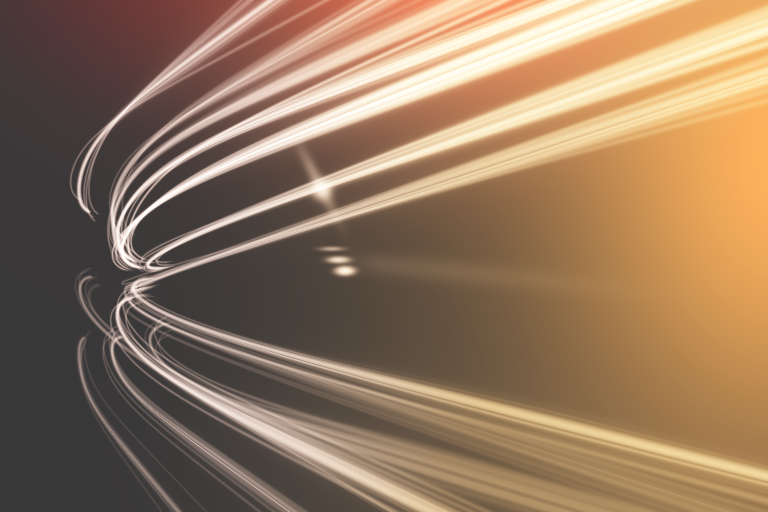
Write a WebGL 1 fragment shader that draws this background.

```glsl
precision highp float;
// Long-exposure light trails: bent streaks fan out to the right from a dark
// neck at the left, over a red and amber glow. Each streak is a hooked curve
// drawn by its approximate distance, with fine hashed strands beside it.

uniform vec2 u_resolution;

#define ASPECT 1.5
#define STRANDS 6
#define STRAND_GAIN 0.27
#define STRAND_SPREAD 0.09
#define TIP_WIDTH 0.0028
#define HOOK_RATE 8.0
#define HAZE 0.09
#define CHARCOAL vec3(0.225, 0.22, 0.222)
#define AMBER vec3(1.0, 0.70, 0.36)
#define RED vec3(0.98, 0.42, 0.30)
#define ROSE_LIGHT vec3(1.55, 1.18, 1.05)
#define GOLD_LIGHT vec3(2.0, 1.4, 0.82)

float hash(float n) {
  n = fract(n * 0.1031);
  n *= n + 33.33;
  return fract(n * (n + n));
}

float noise(float x) {
  float cell = floor(x), f = fract(x);
  return mix(hash(cell), hash(cell + 1.0), f * f * (3.0 - 2.0 * f));
}

// Elliptical Gaussian spot
float spot(vec2 p, vec2 center, vec2 radius) {
  vec2 q = (p - center) / radius;
  return exp(-dot(q, q));
}

// Signed distance to a curve that leaves tip upright and straightens to end.
// Returns the distance in x and the progress along the curve in y.
vec2 hookedCurve(vec2 p, vec2 tip, vec2 end, float bend) {
  vec2 span = end - tip;
  float u = p.x - tip.x, t = u / span.x;
  float v = (p.y - tip.y) * sign(span.y);
  float rise = abs(span.y), hook = bend * rise;
  float slope = (1.0 - bend) * rise / span.x;
  float w = v - slope * u;
  float decay = exp(-HOOK_RATE * t);

  // Near the tip: implicit form, which also draws a short returning branch
  float field = w * w - hook * hook * (1.0 - decay);
  float fieldX = -2.0 * w * slope - hook * hook * HOOK_RATE / span.x * decay;
  float nearTip = abs(field) / (length(vec2(fieldX, 2.0 * w)) + 1e-5);
  nearTip = max(nearTip, -u) + step(w, 0.0) * max(u - 0.02, 0.0) * 0.15;

  // Farther along: height above the curve, corrected for its slope
  float root = sqrt(max(1.0 - decay, 0.001));
  float steep = slope + 0.5 * hook * HOOK_RATE / span.x * decay / root;
  float beyond = (w - hook * root) / sqrt(1.0 + steep * steep);
  float d = mix(nearTip, abs(beyond), smoothstep(0.04, 0.18, t));
  return vec2(d * (beyond < 0.0 ? -1.0 : 1.0), t);
}

// Light of one main trail and its loose strands
float streak(vec2 p, vec2 tip, vec2 end, float bend, float width, float gain) {
  float seed = floor(tip.x * 971.0 + end.x * 613.0 + tip.y * 377.0);
  vec2 c = hookedCurve(p, tip, end, bend);
  float spread = mix(TIP_WIDTH, width, smoothstep(0.0, 0.7, c.y));
  float q = c.x / spread;
  float grain = 0.45 + 1.0 * noise(q * 4.0 + seed);
  float light = exp(-q * q) * mix(1.3, grain, smoothstep(0.0, 0.3, c.y));
  light += HAZE * exp(-abs(q) * 0.4) * smoothstep(0.05, 0.5, c.y);
  for (int i = 1; i < STRANDS; i++) {
    float n = seed + float(i) * 17.0;
    vec2 shift = vec2(hash(n), hash(n + 5.0)) - 0.5;
    vec2 s = hookedCurve(p, tip + shift * 0.04,
                         end + shift.yx * STRAND_SPREAD, bend);
    float fine = s.x / mix(0.0017, width * 0.35, smoothstep(0.0, 1.0, s.y));
    light += STRAND_GAIN * exp(-fine * fine);
  }
  return light * gain;
}

vec3 backdrop(vec2 p) {
  vec3 color = mix(CHARCOAL, vec3(0.30, 0.265, 0.23), smoothstep(0.2, 0.9, p.x));
  color = mix(color, vec3(0.42, 0.18, 0.20), 0.7 * spot(p, vec2(0.28, 1.1), vec2(0.30, 0.25)));
  color = mix(color, RED, spot(p, vec2(0.96, 1.06), vec2(0.50, 0.29)));
  return mix(color, AMBER, spot(p, vec2(1.55, 0.70), vec2(0.50, 0.68)));
}

float upperTrails(vec2 p) {
  return streak(p, vec2(0.154, 0.629), vec2(0.537, 1.0), 0.26, 0.011, 1.1)
    + streak(p, vec2(0.219, 0.586), vec2(0.752, 1.0), 0.28, 0.013, 0.65)
    + streak(p, vec2(0.221, 0.555), vec2(0.902, 1.0), 0.30, 0.017, 0.75)
    + streak(p, vec2(0.230, 0.541), vec2(1.113, 1.0), 0.27, 0.014, 1.7)
    + streak(p, vec2(0.238, 0.512), vec2(1.250, 1.0), 0.20, 0.018, 2.4)
    + streak(p, vec2(0.289, 0.482), vec2(1.5, 0.951), 0.08, 0.018, 1.4)
    + streak(p, vec2(0.258, 0.434), vec2(1.5, 0.854), 0.03, 0.016, 0.85);
}

float lowerTrails(vec2 p) {
  return streak(p, vec2(0.260, 0.438), vec2(1.5, 0.063), 0.16, 0.020, 0.85)
    + streak(p, vec2(0.254, 0.414), vec2(1.397, 0.0), 0.10, 0.016, 0.45)
    + streak(p, vec2(0.229, 0.385), vec2(0.850, 0.0), 0.22, 0.014, 1.2)
    + streak(p, vec2(0.293, 0.336), vec2(1.133, 0.0), 0.24, 0.030, 0.4)
    + streak(p, vec2(0.219, 0.316), vec2(0.566, 0.0), 0.21, 0.008, 0.55)
    + streak(p, vec2(0.154, 0.307), vec2(0.348, 0.0), 0.25, 0.005, 0.3)
    + streak(p, vec2(0.156, 0.434), vec2(0.600, 0.10), 0.20, 0.004, 0.35);
}

// Small lamps, a slanted flare and a faint beam in the middle
float lamps(vec2 p) {
  float light = 0.0;
  for (int i = 0; i < 3; i++) {
    float k = float(i);
    vec2 center = vec2(0.648 + 0.013 * k, 0.514 - 0.0215 * k);
    light += (0.6 + 0.8 * k) * spot(p, center, vec2(0.021 - 0.003 * k, 0.004 + 0.0015 * k));
  }
  vec2 flare = p - vec2(0.629, 0.629);
  float across = flare.x + 0.5 * flare.y;
  light += 1.3 * spot(flare, vec2(0.0), vec2(0.016));
  light += 0.4 * spot(vec2(across, flare.y), vec2(0.0, 0.015), vec2(0.012, 0.06));
  float beam = p.y - 0.492 + 0.1 * (p.x - 0.66);
  return light + 0.08 * exp(-beam * beam / 0.0005)
    * smoothstep(0.65, 0.75, p.x) * smoothstep(1.4, 0.8, p.x);
}

// Screens warm light onto a colour: faint light tints, strong light whitens
vec3 expose(vec3 color, float light, vec3 tint) {
  return 1.0 - (1.0 - color) * exp(-light * tint);
}

void main() {
  vec2 p = gl_FragCoord.xy / u_resolution * vec2(ASPECT, 1.0);
  float warmth = smoothstep(0.4, 1.0, p.x);
  vec3 color = backdrop(p);
  color = expose(color, lowerTrails(p), mix(ROSE_LIGHT, vec3(1.2, 0.8, 0.40), warmth));
  color = expose(color, upperTrails(p) + lamps(p), mix(ROSE_LIGHT, GOLD_LIGHT, warmth));
  gl_FragColor = vec4(color, 1.0);
}
```
